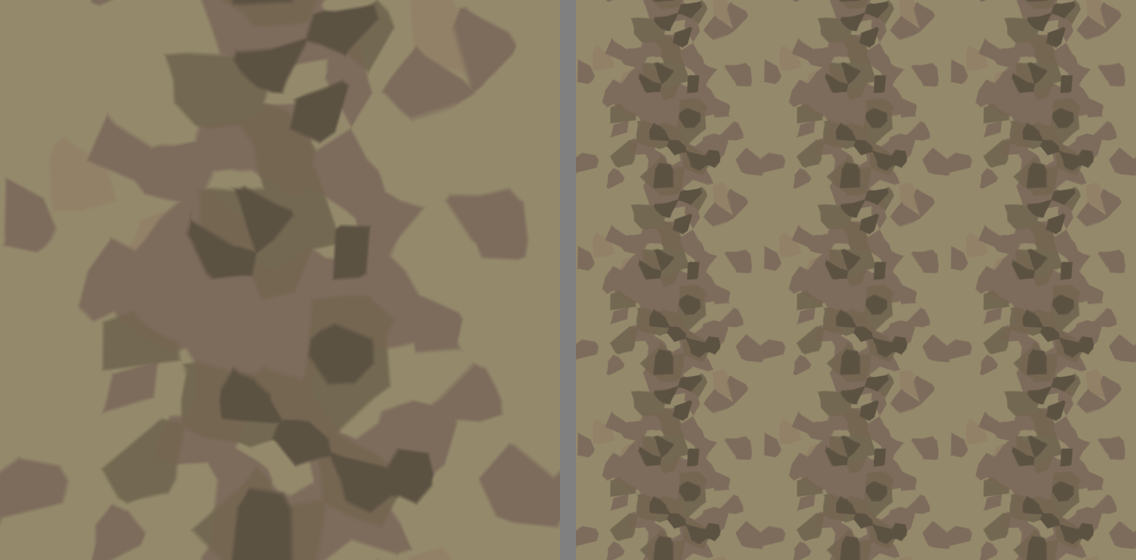
Left, the tile; right, the same tile 3 across and 3 down.
Write a Shadertoy shader that draws this pattern.

```glsl
const vec3 KHAKI = vec3(0.58, 0.54, 0.42);
const vec3 TAN   = vec3(0.575, 0.505, 0.405);
const vec3 BROWN = vec3(0.49, 0.42, 0.36);
const vec3 OLIVE = vec3(0.45, 0.41, 0.32);
const vec3 UMBER = vec3(0.46, 0.40, 0.32);   // olive lying over brown
const vec3 DARK  = vec3(0.36, 0.32, 0.26);

const float SOFTNESS = 0.0055;               // half width of a patch edge
const int   WARP_CELLS = 7;
const float WARP_AMOUNT = 0.055;
const float SITE_JITTER = 0.85;
const float RANK_SCATTER = 0.5;              // randomness of patch selection
const vec2  RANK_STRIDE = vec2(0.7549, 0.5698);
const vec2  BAND_RANGE = vec2(0.38, 0.98);   // falloff of the crowded column
const float BAND_SWAY = 0.03;
const float TAU = 6.28319;

// Integer hash giving three values in 0..1
vec3 hash3(ivec2 cell, int seed) {
    uvec3 v = uvec3(uint(cell.x), uint(cell.y), uint(seed)) * 1664525u + 1013904223u;
    v.x += v.y * v.z; v.y += v.z * v.x; v.z += v.x * v.y;
    v ^= v >> 16u;
    v.x += v.y * v.z; v.y += v.z * v.x; v.z += v.x * v.y;
    return vec3(v >> 8u) / 16777216.0;
}

ivec2 wrapCell(ivec2 cell, int count) {
    return ((cell % count) + count) % count;
}

vec2 warpNode(ivec2 cell) {
    return hash3(wrapCell(cell, WARP_CELLS), 5).xy - 0.5;
}

// Piecewise linear offset on a triangle grid: bends shapes, keeps edges straight
vec2 facetWarp(vec2 p) {
    vec2 g = p * float(WARP_CELLS);
    ivec2 c = ivec2(floor(g));
    vec2 f = fract(g);
    ivec2 side = f.x > f.y ? ivec2(1, 0) : ivec2(0, 1);
    float hi = max(f.x, f.y), lo = min(f.x, f.y);
    return warpNode(c) * (1.0 - hi) + warpNode(c + side) * (hi - lo)
         + warpNode(c + ivec2(1)) * lo;
}

// 1 in the crowded central column, 0 toward the sides
float crowding(vec2 p) {
    float x = p.x + BAND_SWAY * sin(TAU * p.y);
    return smoothstep(BAND_RANGE.x, BAND_RANGE.y, 0.5 - 0.5 * cos(TAU * x));
}

// Coverage of a layer of angular patches, made of selected Voronoi cells
float patches(vec2 p, int count, int seed, float sparse, float dense) {
    float scale = float(count);
    vec2 g = p * scale;
    ivec2 base = ivec2(floor(g));
    vec2 toIn = vec2(10.0), toOut = vec2(-10.0);
    for (int y = -2; y <= 2; y++)
    for (int x = -2; x <= 2; x++) {
        ivec2 cell = base + ivec2(x, y);
        ivec2 id = wrapCell(cell, count);
        vec3 rnd = hash3(id, seed);
        vec2 site = vec2(cell) + 0.5 + SITE_JITTER * (rnd.xy - 0.5);
        vec2 to = site - g;
        float rank = fract(dot(vec2(id), RANK_STRIDE) + RANK_SCATTER * rnd.z + 0.37 * float(seed));
        if (rank < mix(sparse, dense, crowding(site / scale))) {
            if (dot(to, to) < dot(toIn, toIn)) toIn = to;
        } else if (dot(to, to) < dot(toOut, toOut)) toOut = to;
    }
    // Signed distance to the border between chosen and unchosen cells
    float edge = (dot(toOut, toOut) - dot(toIn, toIn)) / (2.0 * length(toOut - toIn));
    return smoothstep(-SOFTNESS, SOFTNESS, edge / scale);
}

void mainImage(out vec4 fragColor, in vec2 fragCoord) {
    vec2 p = fragCoord / iResolution.xy;
    p += WARP_AMOUNT * facetWarp(p);

    // Layers: cell count, seed, share at the sides, share in the column
    float tanMask   = patches(p,  8, 11, 0.07, 0.05);
    float brownMask = patches(p, 11, 23, 0.15, 0.77);
    float oliveMask = patches(p,  9, 37, 0.07, 0.47);
    float darkMask  = patches(p, 12, 52, 0.00, 0.25);

    vec3 color = mix(KHAKI, TAN, tanMask);
    color = mix(color, BROWN, brownMask);
    color = mix(color, mix(OLIVE, UMBER, brownMask), oliveMask);
    color = mix(color, DARK, darkMask);
    fragColor = vec4(color, 1.0);
}
```
